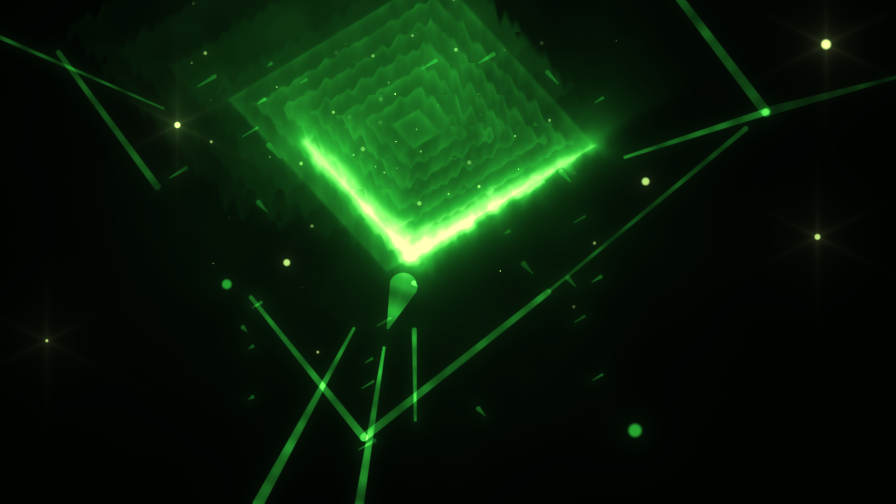
Give the GLSL for this background, as a Shadertoy shader.

```glsl
// A glowing green tunnel of nested, skewed frames over black, with a hot V edge.
// Frames are boxes in a skewed basis; beams are tapered segments, and sparks and
// shards are hashed. All light sums into one energy that a colour ramp maps.

const vec2 TIP = vec2(0.815, 0.491);        // lower corner of the hot V
const vec2 ARM_R = vec2(0.365, 0.220);
const vec2 ARM_L = vec2(-0.209, 0.227);
const vec2 OUTER_TIP = vec2(0.722, 0.132);  // lower corner of the wide V
const vec2 HAZE_CENTRE = vec2(0.80, 0.70);
const vec3 NIGHT = vec3(0.003, 0.010, 0.004);
const vec3 GREEN = vec3(0.20, 0.86, 0.25);
const vec3 HOT = vec3(0.95, 0.30, 0.50);
const vec3 PALE = vec3(0.80, 0.95, 0.52);
const int FRAMES = 7;
const int VEILS = 4;
const int SPARKS = 64;
const int SHARDS = 30;

float hash(vec2 p) {
  vec3 q = fract(p.xyx * vec3(0.1031, 0.1030, 0.0973));
  q += dot(q, q.yzx + 33.33);
  return fract((q.x + q.y) * q.z);
}

vec2 hash2(int n) { return vec2(hash(vec2(n, 3.7)), hash(vec2(n, 19.1))); }

float slope(vec2 cell, vec2 offset) {
  float angle = 6.2832 * hash(cell);
  return dot(vec2(cos(angle), sin(angle)), offset);
}

// Gradient noise
float noise(vec2 p) {
  vec2 i = floor(p), f = fract(p), e = vec2(0, 1), w = f * f * (3.0 - 2.0 * f);
  return mix(mix(slope(i, f), slope(i + e.yx, f - e.yx), w.x),
             mix(slope(i + e.xy, f - e.xy), slope(i + e.yy, f - e.yy), w.x), w.y);
}

float fbm(vec2 p) { return noise(p) + 0.5 * noise(p * 2.1 + 7.0) + 0.25 * noise(p * 4.3 + 13.0); }

// Signed distance to the box between two corners
float box(vec2 p, vec2 low, vec2 high) {
  vec2 d = max(low - p, p - high);
  return length(max(d, 0.0)) + min(max(d.x, d.y), 0.0);
}

// Distance to a segment in x, position along it in y
vec2 segment(vec2 p, vec2 a, vec2 ab) {
  float t = clamp(dot(p - a, ab) / dot(ab, ab), 0.0, 1.0);
  return vec2(length(p - a - ab * t), t);
}

// Worn, tapered strip of light with a faint halo
float beam(vec2 p, vec2 a, vec2 b, float widthA, float widthB) {
  vec2 s = segment(p, a, b - a);
  float w = mix(widthA, widthB, s.y), soft = 1.0 / iResolution.y;
  float wear = 0.75 + 0.7 * noise(vec2(s.y * length(b - a) * 28.0, a.x * 40.0));
  return wear * (1.0 - smoothstep(w - soft, w + soft, s.x)) + 0.16 * exp(-s.x * 70.0);
}

float disc(vec2 p, vec2 c, float r) {
  float d = length(p - c);
  return 1.0 - smoothstep(r * 0.6, r * 1.2 + 0.5 / iResolution.y, d) + 0.15 * exp(-d / r * 0.6);
}

// Bright point with long thin rays
float flare(vec2 p, vec2 c, float r) {
  vec2 q = abs(p - c);
  float rays = exp(-abs(q.y - q.x * 0.5) * 160.0 - q.x * 18.0) + exp(-q.x * 160.0 - q.y * 16.0);
  return disc(p, c, r) + 0.09 * rays + 0.06 * exp(-length(q) * 20.0);
}

float tunnel(vec2 p, vec2 uv) {
  float e = 0.0, steps = noise(vec2(p.x * 55.0, floor(p.y * 16.0)));
  for (int i = 0; i < FRAMES; i++) {
    float t = float(i) / float(FRAMES - 1);
    vec2 q = uv + t * (1.0 - t) * 0.3 * vec2(steps, -steps);
    float d = box(q, mix(vec2(-0.13, 0.0), vec2(0.36, 0.6), t), mix(vec2(1.0, 1.5), vec2(0.5, 0.8), t));
    float inside = 1.0 - smoothstep(-0.012, 0.012, d);
    float rag = max(0.7 + 0.8 * fbm(p * vec2(26.0, 9.0) + float(i) * 5.0), 0.0);
    e += inside * (0.018 + 0.17 * rag * exp(min(d, 0.0) * 13.0)) + 0.05 * exp(-abs(d) * 65.0);
  }
  // Faint stepped veils receding to the upper left
  for (int j = 0; j < VEILS; j++) {
    float k = float(j);
    float d = box(uv + 0.08 * steps, vec2(-0.13 - 0.11 * k, 0.2 + 0.2 * k), vec2(1.1, 1.6 + 0.28 * k));
    e += 0.045 * (1.0 - smoothstep(-0.02, 0.03, d)) * (0.8 + 0.6 * fbm(p * 9.0 + k));
  }
  return e;
}

float hotEdge(vec2 p, vec2 uv) {
  float rag = fbm(p * vec2(24.0, 17.0));
  vec2 l = segment(p, TIP, ARM_L), r = segment(p, TIP, ARM_R);
  float side = mix(1.75, 1.0, smoothstep(-0.06, 0.06, min(uv.x, uv.y)));
  float dl = max(l.x + 0.012 * rag, 0.0) * side, dr = max(r.x + 0.016 * rag, 0.0) * side;
  float core = (1.1 - 0.45 * l.y) * exp(-dl * 48.0) + (1.35 - 0.7 * r.y) * exp(-dr * 38.0);
  float halo = 0.62 * exp(-min(dl, dr) * 13.0) * (1.0 - 0.55 * max(l.y, r.y));
  return core + halo * (1.0 + 0.4 * rag);
}

float beams(vec2 p) {
  vec2 bend = vec2(1.088, 0.421), joint = vec2(1.52, 0.778);
  float e = 0.5 * beam(p, OUTER_TIP, vec2(0.498, 0.41), 0.008, 0.004);
  e += 0.3 * beam(p, vec2(0.312, 0.63), vec2(0.116, 0.896), 0.007, 0.005);
  e += 0.42 * beam(p, OUTER_TIP, bend, 0.008, 0.006);
  e += 0.27 * beam(p, bend, vec2(1.48, 0.745), 0.003, 0.005);
  e += 0.32 * beam(p, joint, vec2(1.343, 1.01), 0.01, 0.008);
  e += 0.45 * beam(p, vec2(1.24, 0.688), joint, 0.003, 0.007);
  e += 0.18 * beam(p, joint, vec2(1.79, 0.85), 0.009, 0.003);
  e += 0.32 * beam(p, vec2(0.0, 0.926), vec2(0.324, 0.785), 0.004, 0.002);
  e += 0.52 * beam(p, vec2(0.702, 0.348), vec2(0.512, 0.0), 0.003, 0.011);
  e += 0.6 * beam(p, vec2(0.762, 0.31), vec2(0.713, 0.0), 0.003, 0.009);
  e += 0.55 * beam(p, vec2(0.822, 0.345), vec2(0.824, 0.167), 0.005, 0.003);
  return e + 0.55 * beam(p, vec2(0.8, 0.431), vec2(0.77, 0.35), 0.028, 0.003);
}

void mainImage(out vec4 fragColor, in vec2 fragCoord) {
  vec2 p = fragCoord / iResolution.y, h = p - HAZE_CENTRE;
  vec2 uv = inverse(mat2(ARM_R, ARM_L)) * (p - TIP);
  float haze = 0.14 * exp(-dot(h, h) * 5.5) * (1.0 + 0.5 * fbm(p * 5.0));
  float energy = haze + tunnel(p, uv) + hotEdge(p, uv) + beams(p), pale = 0.0;
  // Shards along the arm directions
  for (int i = 0; i < SHARDS; i++) {
    vec2 s = hash2(i + 97), a = TIP + (hash2(i + 41) - 0.5) * vec2(1.1, 0.8);
    vec2 way = normalize(s.x < 0.6 ? ARM_R : ARM_L) * mix(0.008, 0.04, s.y);
    energy += 0.32 * beam(p, a, a + way, 0.001, mix(0.002, 0.006, s.x));
  }
  // Sparks crowd the tunnel; flares and soft discs stand apart
  for (int i = 0; i < SPARKS; i++) {
    vec2 r = hash2(i + 7), s = hash2(i + 151);
    vec2 c = HAZE_CENTRE + 0.55 * r.x * vec2(cos(6.2832 * r.y), sin(6.2832 * r.y));
    pale += 0.6 * s.y * disc(p, c, mix(0.0012, 0.0045, s.x * s.x));
  }
  pale += flare(p, vec2(1.639, 0.912), 0.01) + 0.7 * flare(p, vec2(1.622, 0.53), 0.006);
  pale += flare(p, vec2(0.352, 0.752), 0.006) + 0.6 * flare(p, vec2(0.093, 0.324), 0.003);
  pale += 0.8 * disc(p, vec2(0.569, 0.479), 0.007) + 0.8 * disc(p, vec2(1.281, 0.64), 0.008);
  energy += 0.65 * disc(p, vec2(1.26, 0.146), 0.014) + 0.6 * disc(p, vec2(0.45, 0.436), 0.01);
  vec3 colour = NIGHT + GREEN * min(energy, 1.15) + HOT * clamp(energy - 0.85, 0.0, 0.85) + PALE * pale;
  fragColor = vec4(min(colour, 1.0), 1.0);
}
```
